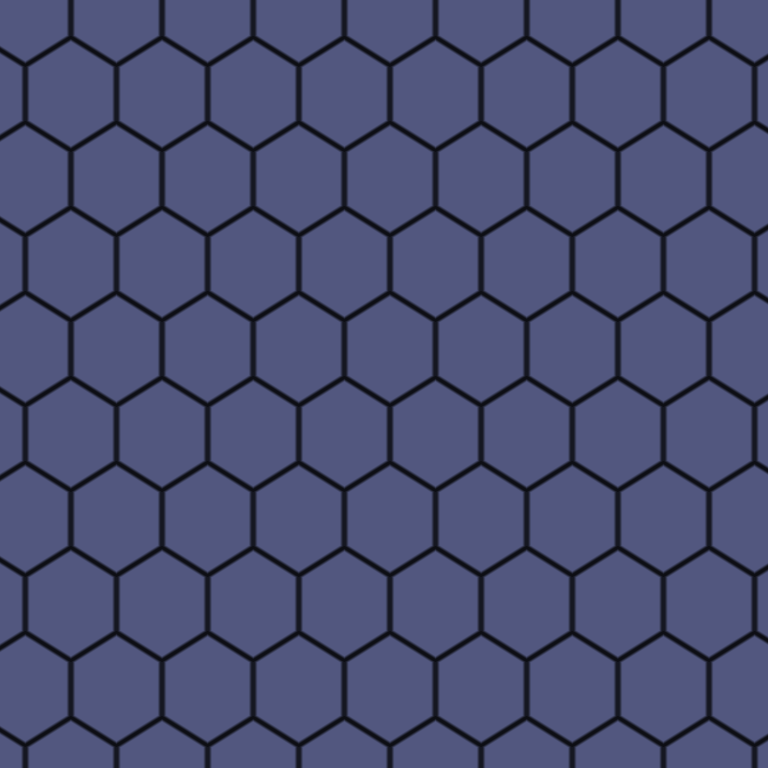
This pattern is drawn by a three.js fragment shader. Its source:

```glsl
// Slate-blue hexagon tiles, slightly stretched upward, with thin dark soft-edged joints.
varying vec2 vUv;

const vec2 PITCH = vec2(0.1187, 0.1107);         // column and row spacing on the canvas
const vec2 TILE_CENTRE = vec2(0.0923, 0.8778);   // centre of one tile
const vec2 LATTICE = vec2(1.0, 1.7320508);       // unit hexagon lattice period
const vec3 TILE_COLOUR = vec3(0.320, 0.342, 0.497);
const vec3 JOINT_COLOUR = vec3(0.052, 0.056, 0.080);

// Offset from the nearest point of a rectangular lattice
vec2 latticeOffset(vec2 p, vec2 period) {
  return p - period * floor(p / period + 0.5);
}

// Offset from the centre of the pointy-topped hexagon containing p
vec2 hexOffset(vec2 p, vec2 period) {
  vec2 even = latticeOffset(p, period);
  vec2 odd = latticeOffset(p - 0.5 * period, period);
  return dot(even, even) < dot(odd, odd) ? even : odd;
}

// Canvas distance to a hexagon side with the given unit normal
float sideDistance(vec2 offset, vec2 normal, vec2 scale) {
  return (0.5 - dot(abs(offset), normal)) / length(normal * scale);
}

// Soft line coverage, solid up to core and gone at rim
float softLine(float distanceToLine, float core, float rim) {
  return 1.0 - smoothstep(core, rim, distanceToLine);
}

void main() {
  // Scale the canvas so that the stretched tiles become regular hexagons
  vec2 scale = vec2(1.0, 0.5 * LATTICE.y) / PITCH;
  vec2 offset = hexOffset((vUv - TILE_CENTRE) * scale, LATTICE);

  // Upright joints are a little softer and paler than slanted ones
  float upright = sideDistance(offset, vec2(1.0, 0.0), scale);
  float slanted = sideDistance(offset, vec2(0.5, 0.5 * LATTICE.y), scale);
  float uprightInk = 0.88 * softLine(upright, 0.0012, 0.0064);
  float slantedInk = softLine(slanted, 0.0009, 0.0058);

  float ink = max(uprightInk, slantedInk);
  gl_FragColor = vec4(mix(TILE_COLOUR, JOINT_COLOUR, ink), 1.0);
}
```
